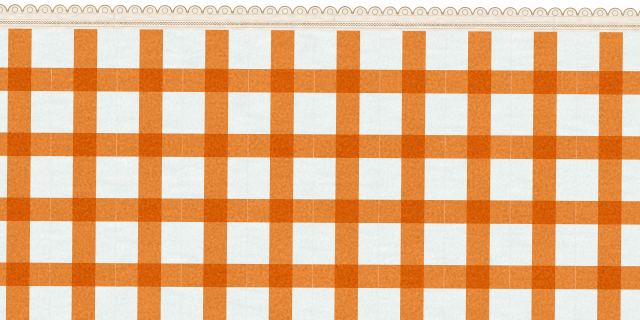
Write a WebGL 1 fragment shader that draws this pattern.

```glsl
precision highp float;
// Orange gingham cloth under a scalloped lace trim.
// Two slightly skewed stripe families are layered over a twill ground of
// gradient noise; the trim is built from repeated arcs and a sine braid.

uniform vec2 u_resolution;

const vec2 PERIOD = vec2(0.2053, 0.2031);  // check repeat, in canvas heights
const vec2 CENTER = vec2(0.0633, 0.2474);  // middle of the first stripes
const float STRIPE_HALF = 0.0365;
const float HEM = 0.0893;                  // depth where the cloth begins
const float SCALLOP = 0.0469;              // scallop repeat

const vec3 WHITE = vec3(0.92, 0.945, 0.935);
const vec3 ORANGE = vec3(0.89, 0.525, 0.22);
const vec3 RUST = vec3(0.84, 0.365, 0.025);
const vec3 LACE = vec3(0.945, 0.91, 0.87);
const vec3 GOLD = vec3(0.69, 0.57, 0.39);

vec2 hash2(vec2 cell) {
  vec3 h = fract(cell.xyx * vec3(0.1031, 0.1030, 0.0973));
  h += dot(h, h.yzx + 33.33);
  return fract((h.xx + h.yz) * h.zy);
}

float corner(vec2 cell, vec2 offset) {
  return dot(hash2(cell) * 2.0 - 1.0, offset);
}

float gradientNoise(vec2 p) {
  vec2 i = floor(p), f = fract(p);
  vec2 u = f * f * f * (f * (f * 6.0 - 15.0) + 10.0);
  vec2 e = vec2(1.0, 0.0);
  float low = mix(corner(i, f), corner(i + e.xy, f - e.xy), u.x);
  float high = mix(corner(i + e.yx, f - e.yx), corner(i + e.xx, f - e.xx), u.x);
  return mix(low, high, u.y);
}

// Antialiased coverage of the region where dist < 0
float cover(float dist, float pixel) {
  return clamp(0.5 - dist / pixel, 0.0, 1.0);
}

float stroke(float dist, float halfWidth, float pixel) {
  return cover(abs(dist) - halfWidth, pixel);
}

// Signed offset from the nearest multiple of period
float nearest(float x, float period) {
  return (fract(x / period + 0.5) - 0.5) * period;
}

// Fine diagonal threads with coarser slubs
float twill(vec2 p) {
  vec2 diagonal = vec2(p.x + p.y, p.y - p.x);
  float threads = gradientNoise(diagonal * vec2(75.0, 150.0));
  float grain = gradientNoise(p * 127.0 + 41.0);
  return threads * 0.6 + grain * 0.6;
}

vec3 gingham(vec2 p, float pixel) {
  vec2 q = p - CENTER;
  float warp = stroke(nearest(q.x, PERIOD.x), STRIPE_HALF, pixel);
  float weft = stroke(nearest(q.y, PERIOD.y), STRIPE_HALF, pixel);
  float dye = max(warp, weft);
  float crossing = warp * weft;

  // Small change of dye strength from one check to the next
  vec2 cell = floor(q / PERIOD + 0.5);
  float shade = (hash2(cell + 7.0).x - 0.5) * 0.012 * dye;
  float weave = twill(p);
  float mottle = gradientNoise(p * vec2(14.0, 55.0));

  vec3 color = mix(mix(WHITE, ORANGE, dye), RUST, crossing);
  color += weave * mix(vec3(0.055, 0.04, 0.045), vec3(0.09, 0.13, 0.12), dye);
  color += mottle * mix(vec3(0.04, 0.02, 0.025), vec3(0.025), dye) + shade;

  // Faint pale seam halfway between the vertical stripes
  float seam = stroke(nearest(q.x - PERIOD.x * 0.485, PERIOD.x), 0.0012, pixel);
  float worn = 0.35 + 0.4 * gradientNoise(vec2(cell.x * 9.0, p.y * 24.0));
  return mix(color, vec3(0.95, 0.87, 0.83), seam * worn * (1.0 - crossing));
}

vec3 laceTrim(vec2 p, float pixel) {
  float x = nearest(p.x, SCALLOP);
  vec2 q = vec2(x, p.y - 0.034);
  float radius = length(q * vec2(1.0, 1.05));
  float above = cover(q.y, pixel);
  float band = cover(0.037 - p.y, pixel);
  float body = max(cover(radius - 0.021, pixel), band);

  // Scallop rim, inner loop, joining knots and foot line
  float ink = stroke(radius - 0.0205, 0.0015, pixel) * above;
  ink = max(ink, stroke(length(q + vec2(0.0, 0.004)) - 0.0085, 0.0012, pixel) * 0.65);
  float join = nearest(p.x + SCALLOP * 0.5, SCALLOP);
  ink = max(ink, cover(length(vec2(join, q.y)) - 0.0045, pixel) * 0.8);
  ink = max(ink, stroke(p.y - 0.041, 0.0009, pixel) * 0.25);

  // Two interlaced threads between pale guide lines
  float wave = sin(p.x * 390.0) * 0.0032;
  float braid = max(stroke(p.y - 0.070 - wave, 0.0014, pixel),
                    stroke(p.y - 0.070 + wave, 0.0014, pixel));
  ink = max(ink, braid * 0.85);
  ink = max(ink, stroke(p.y - 0.061, 0.0009, pixel) * 0.3);
  ink = max(ink, stroke(p.y - 0.081, 0.0012, pixel) * 0.35);
  ink = max(ink, stroke(nearest(p.x - 0.357, 0.6875), 0.0011, pixel) * band * 0.4);
  ink *= 0.9 + 0.45 * gradientNoise(p * vec2(32.0, 60.0));

  vec3 cloth = LACE + 0.05 * gradientNoise(p * vec2(40.0, 110.0));
  return mix(mix(vec3(0.995), cloth, body), GOLD, clamp(ink, 0.0, 1.0));
}

void main() {
  float pixel = 1.0 / u_resolution.y;
  vec2 p = gl_FragCoord.xy * pixel;
  float depth = 1.0 - p.y;
  vec2 skewed = vec2(p.x + 0.0085 * depth, depth - 0.0059 * p.x);
  float trim = cover(skewed.y - HEM, pixel);
  vec3 color = mix(gingham(skewed, pixel), laceTrim(skewed, pixel), trim);
  gl_FragColor = vec4(clamp(color, 0.0, 1.0), 1.0);
}
```
